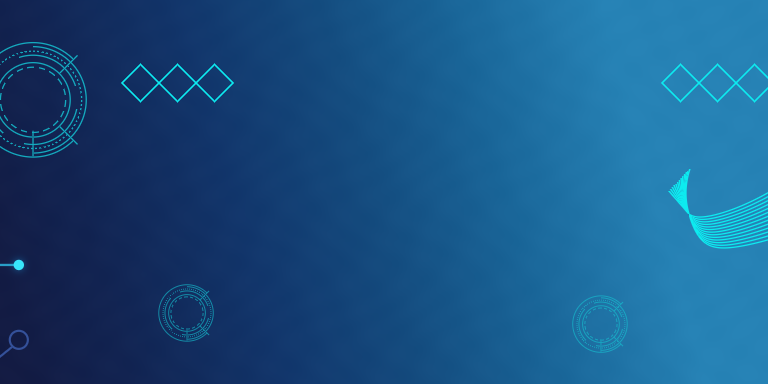
This background is drawn by a WebGL 1 fragment shader. Its source:

```glsl
precision highp float;
// Blue technical backdrop: a tilted navy-to-azure gradient with thin cyan
// outlines. Dials, diamond chains, a twisted ribbon of lines and two circuit
// nodes are distance-based strokes, in units of the canvas height.
uniform vec2 u_resolution;

const float TAU = 6.28318;

// Coverage of a stroke at distance d; hairlines fade instead of vanishing.
float stroke(float d, float halfWidth) {
  float px = 1.0 / u_resolution.y;
  return clamp((halfWidth - abs(d)) / px + 0.5, 0.0, min(1.0, 2.0 * halfWidth / px));
}

float segment(vec2 p, vec2 a, vec2 b) {
  vec2 ab = b - a;
  return length(p - a - ab * clamp(dot(p - a, ab) / dot(ab, ab), 0.0, 1.0));
}

vec3 backdrop(vec2 uv) {
  float t = uv.x + 0.14 * (uv.y - 0.5);
  vec3 c = mix(vec3(0.075, 0.105, 0.26), vec3(0.07, 0.14, 0.32), smoothstep(-0.07, 0.12, t));
  c = mix(c, vec3(0.07, 0.21, 0.42), clamp((t - 0.1) / 0.2, 0.0, 1.0));
  c = mix(c, vec3(0.08, 0.30, 0.50), clamp((t - 0.3) / 0.185, 0.0, 1.0));
  c = mix(c, vec3(0.10, 0.40, 0.60), clamp((t - 0.485) / 0.175, 0.0, 1.0));
  c = mix(c, vec3(0.15, 0.51, 0.71), clamp((t - 0.66) / 0.19, 0.0, 1.0));
  // Faint woven mottling
  float weave = sin(uv.x * 91.0 + 2.0 * sin(uv.y * 17.0)) * sin(uv.y * 53.0 + sin(uv.x * 29.0));
  return c + 0.005 * weave;
}

// Concentric rings, dots and dashes with two diagonal spokes.
float dial(vec2 p, vec2 center, float radius) {
  vec2 q = (p - center) / radius;
  float r = length(q);
  if (r > 1.2) return 0.0;
  float turn = atan(q.y, q.x + 0.00001) / TAU;
  float w = 0.0008 + 0.006 * radius;
  float outerArc = step(0.125, abs(turn));
  float rightHalf = step(0.0, q.x);
  float dots = step(0.5, fract(turn * 72.0));
  float dashes = step(0.4, fract(turn * 18.0));
  float ink = stroke((r - 1.0) * radius, w) * outerArc;
  ink = max(ink, stroke((r - 0.93) * radius, w) * rightHalf);
  ink = max(ink, stroke((r - 0.85) * radius, w) * dots);
  ink = max(ink, stroke((r - 0.78) * radius, w) * step(0.25, fract(turn * 3.0 + 0.1)));
  ink = max(ink, stroke((r - 0.65) * radius, w));
  ink = max(ink, stroke((r - 0.57) * radius, w) * dashes);
  float spokes = segment(vec2(q.x, abs(q.y)), vec2(0.47), vec2(0.77));
  float tick = segment(q, vec2(0.0, -1.0), vec2(0.0, -0.55));
  return max(ink, stroke(min(spokes, tick) * radius, w));
}

// Three diamonds touching corner to corner, starting at the left corner.
float diamonds(vec2 p, vec2 corner) {
  float halfSize = 0.0482;
  vec2 q = p - corner;
  float cell = clamp(floor(q.x / (2.0 * halfSize)), 0.0, 2.0);
  q.x -= (2.0 * cell + 1.0) * halfSize;
  return stroke((abs(q.x) + abs(q.y) - halfSize) * 0.7071, 0.0022);
}

// Lines fan up from a narrow neck and sweep out to the right below it.
float ribbon(vec2 p) {
  float size = 0.206;
  vec2 q = (p - vec2(1.794, 0.443)) / size;
  float u = max(q.x, 0.0);
  float ink = 0.0;
  for (int i = 0; i < 13; i++) {
    float s = float(i) / 12.0;
    // Sweep: quick drop followed by a slow rise
    float drop = mix(0.063, 0.494, s);
    float rate = mix(12.0, 7.0, s);
    float rise = mix(0.33, 0.165, s);
    float decay = exp(-rate * u);
    float y = rise * pow(u, 1.7) - drop * (1.0 - decay);
    float slope = 1.7 * rise * pow(u, 0.7) - drop * rate * decay;
    float d = (q.y - y) / sqrt(1.0 + slope * slope);
    ink = max(ink, stroke(d * size, 0.0017) * step(0.0, q.x));
    // Fan: bowed lines ending on a slanted edge
    float top = 0.57 - 0.28 * s;
    float h = q.y / top;
    float reach = 0.013 - 0.266 * s;
    float bow = 0.177 * (1.0 - s);
    float x = reach * h - bow * h * (1.0 - h);
    float lean = (reach - bow * (1.0 - 2.0 * h)) / top;
    d = (q.x - x) / sqrt(1.0 + lean * lean);
    ink = max(ink, stroke(d * size, 0.002) * step(0.0, h) * step(h, 1.0));
  }
  return ink;
}

void main() {
  vec2 p = gl_FragCoord.xy / u_resolution.y;
  vec3 color = backdrop(gl_FragCoord.xy / u_resolution);
  vec3 cyan = vec3(0.05, 0.92, 0.94);
  vec3 teal = vec3(0.08, 0.76, 0.82);

  // Dials
  color = mix(color, teal, 0.85 * dial(p, vec2(0.086, 0.740), 0.149));
  float smallDials = max(dial(p, vec2(0.487, 0.185), 0.0735), dial(p, vec2(1.565, 0.156), 0.0735));
  color = mix(color, teal, 0.65 * smallDials);

  // Diamond chains and ribbon
  float chains = max(diamonds(p, vec2(0.3177, 0.784)), diamonds(p, vec2(1.724, 0.784)));
  color = mix(color, cyan, max(chains, ribbon(p)));

  // Circuit nodes at the left edge: a glowing dot and a hollow ring
  vec2 dot1 = vec2(0.049, 0.310);
  float dotDist = length(p - dot1);
  color += vec3(0.02, 0.18, 0.22) * exp(-dotDist * dotDist / 0.0003);
  color = mix(color, vec3(0.16, 0.62, 0.78), stroke(segment(p, vec2(-0.1, 0.310), dot1), 0.003));
  color = mix(color, vec3(0.22, 0.90, 0.98), stroke(dotDist, 0.0135));
  vec2 ring = vec2(0.049, 0.115);
  float node = stroke(length(p - ring) - 0.0235, 0.0028);
  node = max(node, stroke(segment(p, vec2(-0.02, 0.055), vec2(0.032, 0.097)), 0.0028));
  color = mix(color, vec3(0.22, 0.34, 0.64), 0.9 * node);
  gl_FragColor = vec4(color, 1.0);
}
```
